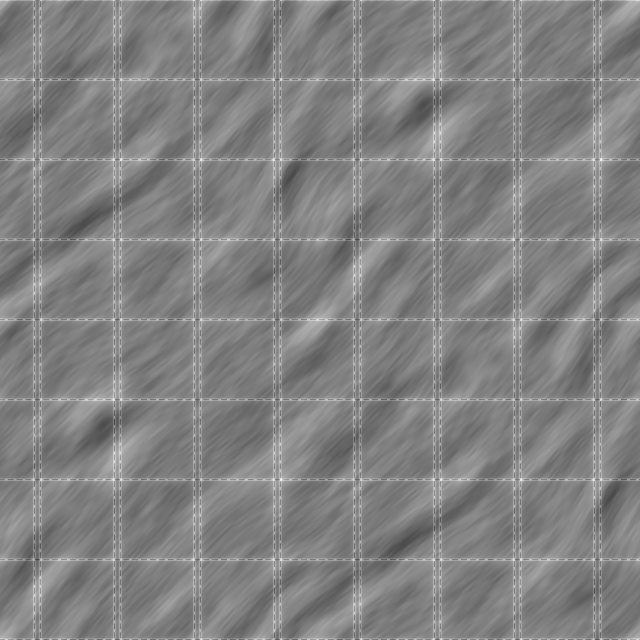
Reproduce this pattern procedurally as a three.js fragment shader.

```glsl
// Grey brushed fabric with diagonal folds, quilted into squares by stitched seams.
varying vec2 vUv;

const float REPEATS = 8.0;                 // panels across and down
const vec2 SEAM_POS = vec2(0.467, 0.004);  // seam position inside a panel
const float SEAM_GAP = 0.037;              // half distance between the paired seams
const float STITCHES = 9.0;                // stitches along one panel
const float RIBBON_WIDTH = 0.015;          // half width of the light seam edge
const float THREAD_WIDTH = 0.007;          // half width of the dark thread
const float GLOW_WIDTH = 0.035;            // falloff of the raised seam
const float SOFTNESS = 0.007;
const float BASE_GREY = 0.487;
const float FOLD_DEPTH = 0.17;
const float NAP_DEPTH = 0.075;
const float FIBRE_DEPTH = 0.11;
const float FOLD_WARP = 0.10;
const float FIBRE_WARP = 0.06;
const float RIBBON_LIGHT = 0.14;
const float GLOW_LIGHT = 0.08;
const float THREAD_DARK = 0.27;
const vec2 FOLD_FREQ = vec2(6.0, 19.0);
const vec2 NAP_FREQ = vec2(14.0, 48.0);
const vec2 FIBRE_FREQ = vec2(32.0, 190.0);

float hash(vec2 p) {
  return fract(sin(dot(p, vec2(127.1, 311.7))) * 43758.5453);
}

// Value noise that wraps after freq lattice cells
float noise(vec2 q, vec2 freq) {
  vec2 p = q * freq;
  vec2 i = floor(p);
  vec2 f = p - i;
  f = f * f * (3.0 - 2.0 * f);
  vec2 a = mod(i, freq);
  vec2 b = mod(i + 1.0, freq);
  return mix(mix(hash(a), hash(vec2(b.x, a.y)), f.x),
             mix(hash(vec2(a.x, b.y)), hash(b), f.x), f.y);
}

// Cloth shade from folds, nap and fibres along the diagonal
float fabric(vec2 uv) {
  vec2 q = vec2(uv.x + uv.y, uv.x - uv.y);
  float bend = noise(q, vec2(4.0)) - 0.5;
  vec2 w = q + vec2(0.0, FOLD_WARP * bend);
  vec2 fine = q + vec2(0.0, FIBRE_WARP * bend);
  float fold = noise(w, FOLD_FREQ) - noise(w + vec2(0.0, 0.8 / FOLD_FREQ.y), FOLD_FREQ);
  float strength = mix(0.2, 1.8, noise(q + 0.37, vec2(7.0)));
  float fibre = 0.7 * noise(fine, FIBRE_FREQ) + 0.3 * noise(fine + 0.19, 0.5 * FIBRE_FREQ);
  return FOLD_DEPTH * fold * strength
       + NAP_DEPTH * (noise(fine, NAP_FREQ) - 0.5)
       + FIBRE_DEPTH * (fibre - 0.5);
}

float line(float d, float halfWidth) {
  return 1.0 - smoothstep(halfWidth - SOFTNESS, halfWidth + SOFTNESS, abs(d));
}

// Stitch mask along a seam, with slightly uneven thread
float stitch(float along, float row) {
  float s = along * STITCHES + 0.5;
  float dash = 1.0 - smoothstep(0.27, 0.38, abs(fract(s) - 0.5));
  return dash * mix(0.75, 1.0, hash(vec2(floor(s), row)));
}

// Dark thread sunk into the light raised edge of one seam
float seam(float across, float dash, float lightMask) {
  float ribbon = line(across, RIBBON_WIDTH);
  float glow = exp(-abs(across) / GLOW_WIDTH);
  float thread = line(across, THREAD_WIDTH) * dash;
  return lightMask * (RIBBON_LIGHT * ribbon + GLOW_LIGHT * glow)
       - THREAD_DARK * thread * mix(0.6, 1.0, lightMask);
}

void main() {
  vec2 p = vUv * REPEATS - SEAM_POS;
  vec2 id = floor(p + 0.5);
  vec2 d = p - id;

  // Paired vertical seams
  float side = d.x < 0.0 ? 0.0 : 1.0;
  float dash = stitch(p.y + 0.5 / STITCHES, 2.0 * id.x + side);
  float shade = seam(abs(d.x) - SEAM_GAP, dash, 1.0);

  // Single horizontal seam, unlit between the vertical pair
  float panel = smoothstep(SEAM_GAP - 0.01, SEAM_GAP + 0.01, abs(d.x));
  shade += seam(d.y, stitch(p.x, id.y + 31.0), panel);

  gl_FragColor = vec4(vec3(clamp(BASE_GREY + fabric(vUv) + shade, 0.0, 1.0)), 1.0);
}
```
